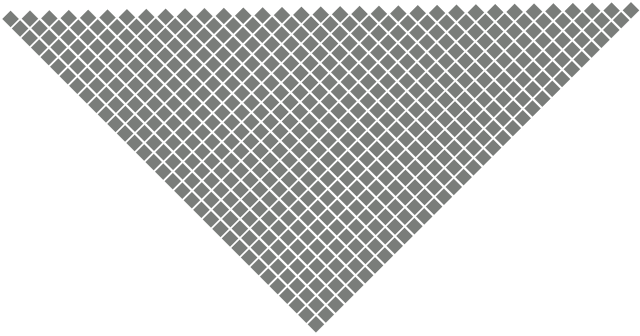
This pattern is drawn by a Shadertoy shader. Its source:

```glsl
// A downward triangle of grey squares on white, set corner to corner.
// Each point is mapped into a slightly tilted, 45 degree lattice whose
// origin is the lowest square; rows are kept up to a fixed rank.

const vec3 PAPER = vec3(1.0);
const vec3 GREY = vec3(0.48, 0.49, 0.48);
const float LAST_RANK = 32.0;

// Antialiased coverage of a square, from the offset to its centre.
float squareCoverage(vec2 offset, float halfSide, float pixel) {
    vec2 edge = clamp(0.5 + (halfSide - abs(offset)) / pixel, 0.0, 1.0);
    return edge.x * edge.y;
}

void mainImage(out vec4 fragColor, in vec2 fragCoord) {
    // Canvas height is one unit.
    vec2 p = fragCoord / iResolution.y;
    float pixel = 1.0 / iResolution.y;

    // Lattice steps from the tip: up to the right and up to the left.
    vec2 stepRight = vec2(0.0293, 0.0292);
    vec2 stepLeft = vec2(-0.0284, 0.0284);
    vec2 tip = vec2(0.9403, 0.0348);

    vec2 grid = inverse(mat2(stepRight, stepLeft)) * (p - tip);
    vec2 cell = floor(grid + 0.5);
    vec2 offset = (grid - cell) * vec2(length(stepRight), length(stepLeft));

    // Keep the cells of the triangle only.
    bool inside = min(cell.x, cell.y) >= 0.0 && cell.x + cell.y <= LAST_RANK;
    float ink = inside ? squareCoverage(offset, 0.0174, pixel) : 0.0;

    fragColor = vec4(mix(PAPER, GREY, ink), 1.0);
}
```
